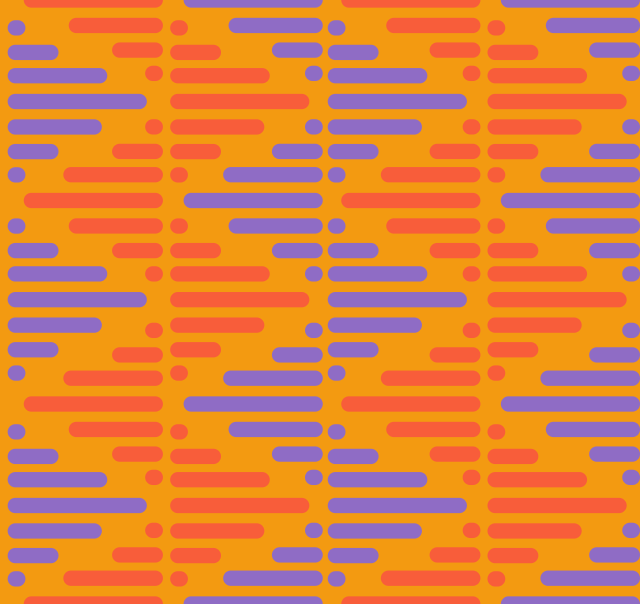
This pattern is drawn by a WebGL 2 fragment shader. Its source:

```glsl
#version 300 es
precision highp float;

uniform vec2 u_resolution;
out vec4 fragColor;

// Layout units: the tile is 768 wide and 726 high
const vec2 TILE = vec2(768.0, 726.0);
const float BAR_RADIUS = 9.2;

const vec3 AMBER = vec3(0.953, 0.604, 0.067);
const vec3 CORAL = vec3(0.973, 0.365, 0.227);
const vec3 VIOLET = vec3(0.561, 0.424, 0.773);

// Column margins and vertical centres of the bar clusters
const vec4 LEFT_EDGES = vec4(9.2, 204.2, 393.3, 585.0);
const vec4 RIGHT_EDGES = vec4(195.5, 387.3, 576.5, 768.0);
const vec3 LEFT_CENTRES = vec3(122.0, 360.2, 607.6);
const vec3 RIGHT_CENTRES = vec3(0.0, 241.0, 485.6);

// Rows of one cluster, from top to bottom
const int ROWS = 7;
const float ROW_OFFSET[ROWS] = float[](-88.5, -59.0, -31.0, 0.0, 30.6, 60.2, 88.2);
const float ROW_LENGTH[ROWS] = float[](21.3, 61.0, 119.5, 167.0, 113.0, 61.0, 21.3);

// Shortest offset on the repeating tile
vec2 wrapOffset(vec2 offset, vec2 period) {
  return offset - period * floor(offset / period + 0.5);
}

// Signed distance to a horizontal bar with round ends
float barDistance(vec2 p, float barLength, float radius) {
  float halfCore = 0.5 * barLength - radius;
  return length(vec2(max(abs(p.x) - halfCore, 0.0), p.y)) - radius;
}

// Distance to a cluster growing inward from an edge; side is +1 or -1
float clusterDistance(vec2 p, float edge, vec3 centres, float side) {
  float nearest = TILE.x;
  for (int c = 0; c < 3; c++) {
    for (int r = 0; r < ROWS; r++) {
      float barLength = ROW_LENGTH[r];
      vec2 middle = vec2(edge + side * 0.5 * barLength, centres[c] + ROW_OFFSET[r]);
      vec2 offset = wrapOffset(p - middle, TILE);
      nearest = min(nearest, barDistance(offset, barLength, BAR_RADIUS));
    }
  }
  return nearest;
}

float coverage(float signedDistance, float pixel) {
  return clamp(0.5 - signedDistance / pixel, 0.0, 1.0);
}

void main() {
  vec2 uv = gl_FragCoord.xy / u_resolution;
  vec2 p = vec2(uv.x, 1.0 - uv.y) * TILE;
  float pixel = TILE.y / u_resolution.y;
  vec3 color = AMBER;

  // Facing clusters, with colours swapped in every other column
  for (int i = 0; i < 4; i++) {
    bool even = i % 2 == 0;
    float leftBars = clusterDistance(p, LEFT_EDGES[i], LEFT_CENTRES, 1.0);
    float rightBars = clusterDistance(p, RIGHT_EDGES[i], RIGHT_CENTRES, -1.0);
    color = mix(color, even ? VIOLET : CORAL, coverage(leftBars, pixel));
    color = mix(color, even ? CORAL : VIOLET, coverage(rightBars, pixel));
  }

  fragColor = vec4(color, 1.0);
}
```
